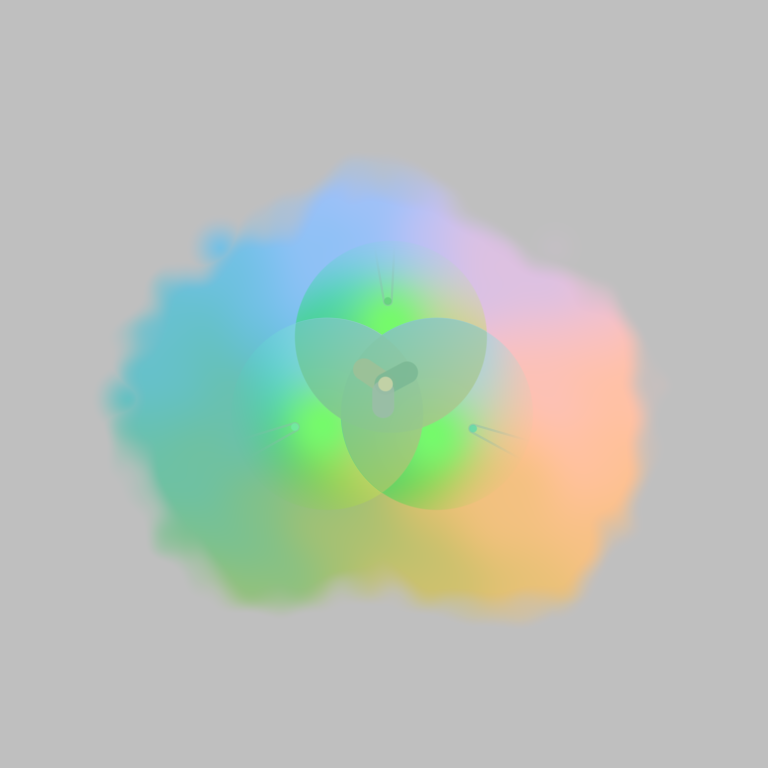
Give the GLSL for this background, as a WebGL 1 fragment shader.

```glsl
precision highp float;
// Soft pastel cloud with three overlapping glowing discs and a small central rotor.

uniform vec2 u_resolution;

const vec3 GREY = vec3(0.75);
const vec3 GLOW_GREEN = vec3(0.46, 0.98, 0.42);
const vec2 CLOUD_CENTER = vec2(0.501, 0.479);
const float CLOUD_RADIUS = 0.303;
const float CLOUD_BLUR = 0.026;
const float CLOUD_ROUGHNESS = 0.030;
const float DISC_RADIUS = 0.125;
const float GLOW_RADIUS = 0.052;
const float TIP_RADIUS = 0.005;
const float BEAM_LENGTH = 0.078;
const vec2 HUB = vec2(0.502, 0.500);
const float ARM_RADIUS = 0.0143;

float pixel;

vec2 hashGradient(vec2 cell) {
    float h = fract(sin(dot(cell, vec2(127.1, 311.7))) * 43758.5);
    return vec2(cos(6.2832 * h), sin(6.2832 * h));
}

float gradientNoise(vec2 p) {
    vec2 i = floor(p), f = fract(p);
    vec2 w = f * f * f * (f * (f * 6.0 - 15.0) + 10.0);
    vec2 e = vec2(1.0, 0.0);
    float low = mix(dot(hashGradient(i), f), dot(hashGradient(i + e), f - e), w.x);
    float high = mix(dot(hashGradient(i + e.yx), f - e.yx),
                     dot(hashGradient(i + 1.0), f - 1.0), w.x);
    return mix(low, high, w.y);
}

float fill(float d) {
    return 1.0 - smoothstep(-pixel, pixel, d);
}

float capsule(vec2 p, vec2 a, vec2 b, float r) {
    vec2 pa = p - a, ba = b - a;
    return length(pa - ba * clamp(dot(pa, ba) / dot(ba, ba), 0.0, 1.0)) - r;
}

float softPuff(vec2 p, vec2 center, float r) {
    return 1.0 - smoothstep(r - CLOUD_BLUR, r + CLOUD_BLUR, length(p - center));
}

// Cloud outline: a circle bent by harmonics, roughened by noise, with loose puffs.
float cloudMask(vec2 p) {
    vec2 v = p - CLOUD_CENTER;
    float t = atan(v.y, v.x);
    float r = CLOUD_RADIUS - 0.012 * sin(t) + 0.036 * cos(2.0 * t)
            - 0.008 * sin(2.0 * t) - 0.021 * sin(3.0 * t) + 0.015 * sin(5.0 * t);
    r += CLOUD_ROUGHNESS * gradientNoise(p * 17.0 + 3.0);
    float mask = 1.0 - smoothstep(-CLOUD_BLUR, CLOUD_BLUR, length(v) - r);
    mask = max(mask, softPuff(p, vec2(0.287, 0.677), 0.020));
    mask = max(mask, softPuff(p, vec2(0.167, 0.480), 0.024));
    mask = max(mask, softPuff(p, vec2(0.722, 0.240), 0.024));
    return max(mask, 0.15 * softPuff(p, vec2(0.723, 0.677), 0.015));
}

// Red follows the horizontal direction and blue the vertical one.
vec3 cloudColor(vec2 p) {
    vec2 v = p - CLOUD_CENTER;
    float t = atan(v.y, v.x) + 0.35 * gradientNoise(p * 9.0);
    return vec3(0.70 + 0.30 * cos(t + 0.14), 0.755, 0.70 + 0.27 * sin(t - 0.10));
}

// Paints one disc with its glow and returns its coverage.
float paintDisc(inout vec3 color, vec2 p, vec2 center, vec2 hotspot) {
    float mask = fill(length(p - center) - DISC_RADIUS);
    vec2 v = p - hotspot;
    float d = length(v);
    vec2 dir = v / (d + 0.015);
    vec3 tint = vec3(0.56 + 0.30 * dir.x, 0.82, 0.60 + 0.32 * dir.y);
    tint = mix(tint, GLOW_GREEN, exp(-d * d / (GLOW_RADIUS * GLOW_RADIUS)));
    float fade = 1.0 - smoothstep(0.12, 0.22, length(p - HUB));
    color = mix(color, tint, mask * fade);
    return mask;
}

// A faint widening beam outline that starts at a rounded tip.
void paintBeam(inout vec3 color, vec2 p, vec2 tip, vec2 axis, vec3 tipColor) {
    vec2 dir = normalize(axis), v = p - tip;
    float along = dot(v, dir);
    float across = abs(dot(v, vec2(-dir.y, dir.x)));
    float side = across - TIP_RADIUS - 0.11 * max(along, 0.0);
    float edge = along > 0.0 ? side : length(v) - TIP_RADIUS;
    float line = 1.0 - smoothstep(0.0005, 0.0005 + 1.5 * pixel, abs(edge));
    float fade = 1.0 - smoothstep(0.0, BEAM_LENGTH, along);
    color = mix(color, vec3(0.56, 0.72, 0.68), 0.45 * line * fade);
    color = mix(color, tipColor, 0.75 * fill(length(v) - TIP_RADIUS));
}

void main() {
    float size = min(u_resolution.x, u_resolution.y);
    vec2 p = (gl_FragCoord.xy - 0.5 * u_resolution) / size + 0.5;
    pixel = 1.0 / size;

    vec3 color = mix(GREY, cloudColor(p), cloudMask(p));

    // Three discs, then the muted lenses where they overlap.
    float cover = paintDisc(color, p, vec2(0.509, 0.5615), vec2(0.508, 0.577));
    cover += paintDisc(color, p, vec2(0.426, 0.461), vec2(0.420, 0.447));
    cover += paintDisc(color, p, vec2(0.569, 0.461), vec2(0.5625, 0.434));
    vec2 c = p - 0.5;
    vec3 lens = vec3(0.55 + c.x - 0.5 * c.y, 0.79, 0.60 + 1.4 * c.y);
    color = mix(color, lens, 0.92 * clamp(cover - 1.0, 0.0, 1.0));
    color = mix(color, vec3(0.55, 0.74, 0.60), 0.25 * clamp(cover - 2.0, 0.0, 1.0));

    // Beams pointing away from the middle.
    paintBeam(color, p, vec2(0.505, 0.608), vec2(-0.06, 1.0), vec3(0.38, 0.80, 0.48));
    paintBeam(color, p, vec2(0.384, 0.444), vec2(-0.91, -0.39), vec3(0.45, 0.92, 0.66));
    paintBeam(color, p, vec2(0.616, 0.442), vec2(0.92, -0.38), vec3(0.35, 0.85, 0.68));

    // Rotor arms and hub.
    float leftArm = fill(capsule(p, HUB, HUB + vec2(-0.028, 0.019), ARM_RADIUS));
    float rightArm = fill(capsule(p, HUB, HUB + vec2(0.028, 0.015), ARM_RADIUS));
    float lowerArm = fill(capsule(p, HUB + vec2(-0.003, -0.010), vec2(0.499, 0.470), ARM_RADIUS));
    color = mix(color, vec3(0.63, 0.75, 0.59), 0.80 * leftArm);
    color = mix(color, vec3(0.48, 0.72, 0.58), 0.85 * rightArm);
    color = mix(color, vec3(0.61, 0.74, 0.66), 0.85 * lowerArm);
    color = mix(color, vec3(0.76, 0.82, 0.65), fill(length(p - HUB) - 0.0095));

    gl_FragColor = vec4(color, 1.0);
}
```
